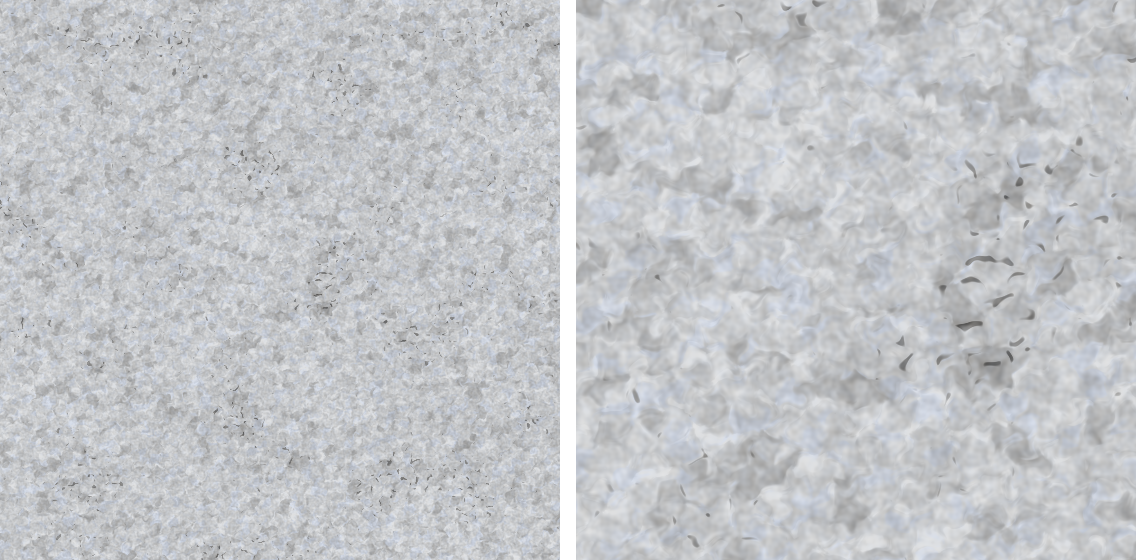
Left: the whole. Right: its middle third, enlarged.
Give the GLSL for this texture, as a Shadertoy shader.

```glsl
vec2 gradientAt(vec2 cell) {
    vec3 h = fract(cell.xyx * vec3(0.1031, 0.1030, 0.0973));
    h += dot(h, h.yzx + 33.33);
    float angle = 6.2832 * fract((h.x + h.y) * h.z);
    return vec2(cos(angle), sin(angle));
}

// Gradient noise, roughly -0.7 to 0.7
float noise(vec2 p) {
    vec2 i = floor(p), f = p - i;
    vec2 u = f * f * f * (f * (f * 6.0 - 15.0) + 10.0);
    vec2 e = vec2(0.0, 1.0);
    float bottom = mix(dot(gradientAt(i), f),
                       dot(gradientAt(i + e.yx), f - e.yx), u.x);
    float top = mix(dot(gradientAt(i + e.xy), f - e.xy),
                    dot(gradientAt(i + e.yy), f - e.yy), u.x);
    return mix(bottom, top, u.y);
}

float fbm(vec2 p) {
    float sum = 0.0, amplitude = 1.0;
    for (int octave = 0; octave < 4; octave++) {
        sum += amplitude * noise(p);
        p = mat2(1.6, 1.2, -1.2, 1.6) * p + 17.3;
        amplitude *= 0.55;
    }
    return sum;
}

void mainImage(out vec4 fragColor, in vec2 fragCoord) {
    vec2 uv = fragCoord / iResolution.y;

    // Ragged grain outlines, slightly stretched along a rising diagonal
    vec2 warp = vec2(noise(uv * 85.0 + 3.7), noise(uv * 85.0 + 61.2));
    vec2 p = uv + 0.008 * warp;
    vec2 q = mat2(0.92, -0.5, 0.39, 1.15) * p;

    // Mottled body: broad drift, crystals and fine grain
    float tone = 0.781 + 0.035 * noise(uv * 6.0 + 9.1);
    tone += 0.055 * fbm(q * 30.0 + 5.3);
    tone += 0.085 * noise(p * 78.0 + 31.7);
    tone += 0.085 * noise(p * 145.0 + 12.9);
    tone += 0.06 * noise(uv * 250.0 + 44.1);

    // Soft grey patches and pale flakes
    float patches = smoothstep(0.14, 0.42, fbm(q * 27.0 + 71.4));
    float flakes = smoothstep(0.12, 0.36, fbm(q * 46.0 + 23.8));
    tone -= 0.085 * patches;
    tone += 0.045 * flakes * (1.0 - patches);

    // Dark mineral specks, gathered in loose clusters
    float cluster = smoothstep(-0.05, 0.5, fbm(uv * 6.5 + 37.6));
    float threshold = mix(0.48, 0.27, cluster);
    float specks = smoothstep(threshold, threshold + 0.16, noise(p * 125.0 + 83.5));
    tone -= 0.02 * cluster + specks * mix(0.16, 0.26, cluster);
    tone = min(tone, 0.87 + 0.3 * max(tone - 0.87, 0.0));

    // Cool tint, fading in dark grains, with small blue crystals
    float cool = smoothstep(0.55, 0.8, tone);
    float blue = smoothstep(0.06, 0.4, fbm(q * 42.0 + 52.6)) * (1.0 - patches);
    vec3 color = vec3(tone) + cool * vec3(-0.006, 0.001, 0.010);
    color += cool * blue * vec3(-0.022, -0.006, 0.028);
    color += vec3(0.014, 0.002, -0.016) * noise(uv * 170.0 + 7.9);

    fragColor = vec4(clamp(color, 0.0, 1.0), 1.0);
}
```
